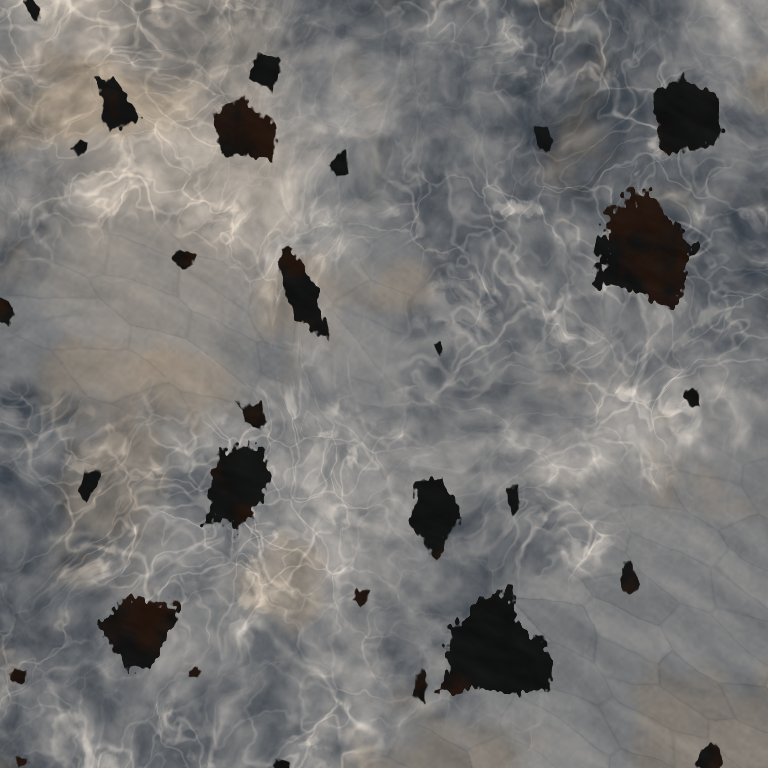
Give the GLSL for this texture, as a three.js fragment shader.

```glsl
varying vec2 vUv;

const vec3 WARM_SHIFT = vec3(1.0, 0.1, -1.0);
const vec3 PIT_BLACK = vec3(0.045, 0.047, 0.047);
const vec3 RUST = vec3(0.11, 0.06, 0.035);

float hash(vec2 p) {
  return fract(sin(dot(p, vec2(127.1, 311.7))) * 43758.5453);
}

vec2 hash2(vec2 p) {
  return vec2(hash(p), hash(p + 57.3));
}

mat2 rotation(float a) {
  return mat2(cos(a), sin(a), -sin(a), cos(a));
}

float noise(vec2 p) {
  vec2 i = floor(p), f = fract(p);
  f = f * f * (3.0 - 2.0 * f);
  return mix(mix(hash(i), hash(i + vec2(1.0, 0.0)), f.x),
             mix(hash(i + vec2(0.0, 1.0)), hash(i + 1.0), f.x), f.y);
}

float fbm(vec2 p) {
  float sum = 0.0, amp = 0.5;
  for (int i = 0; i < 6; i++) {
    sum += amp * noise(p);
    p = rotation(0.6) * p * 2.03 + 17.0;
    amp *= 0.5;
  }
  return sum;
}

// x: gap to the nearest cell border, y: random value of the cell
vec2 cells(vec2 p) {
  vec2 base = floor(p);
  float near = 9.0, second = 9.0, id = 0.0;
  for (int y = -1; y <= 1; y++)
  for (int x = -1; x <= 1; x++) {
    vec2 c = base + vec2(x, y);
    float d = length(c + hash2(c) - p);
    if (d < near) { second = near; near = d; id = hash(c + 9.1); }
    else second = min(second, d);
  }
  return vec2(second - near, id);
}

// Thin bright lines where noise crosses its middle value
float ridge(vec2 p, float width) {
  return 1.0 - smoothstep(0.0, width, abs(noise(p) * 0.7 + noise(p * 2.3 + 5.0) * 0.3 - 0.5));
}

// Signed distance to scattered, angular pits with frayed rims
float pits(vec2 p, float grid, float share, float size, float fray) {
  vec2 g = p * grid, base = floor(g);
  float rough = (fbm(p * 16.0) - 0.5) * 1.6 + (noise(p * vec2(210.0, 130.0)) - 0.5) * 0.35;
  float nearest = 9.0;
  for (int y = -1; y <= 1; y++)
  for (int x = -1; x <= 1; x++) {
    vec2 c = base + vec2(x, y);
    if (fract(dot(c, vec2(0.618, 0.755)) + 0.13) > share) continue;
    float radius = size * mix(0.45, 1.0, hash(c + 3.7));
    float stretch = mix(0.9, 1.45, hash(c + 8.2));
    vec2 q = rotation(hash(c + 1.9) - 0.5) * (g - c - mix(vec2(0.25), vec2(0.75), hash2(c + 21.0)));
    q *= vec2(stretch, 1.0 / stretch);
    float d = -9.0;
    for (int k = 0; k < 5; k++) {
      vec2 seed = c * 7.0 + float(k) * 1.7;
      float a = float(k) * 1.2566 + hash(seed) * 0.8;
      d = max(d, dot(q, vec2(cos(a), sin(a))) - radius * mix(0.6, 1.2, hash(seed + 4.4)));
    }
    nearest = min(nearest, d + rough * radius * fray);
  }
  return nearest / grid;
}

// Mottled stone crossed by fine pale veins
float marble(vec2 p, vec2 warp) {
  vec2 w = p + warp * 0.16;
  float tone = 0.475 + (fbm(w * 5.0) - 0.5) * 0.5 + (fbm(p * 38.0 + warp * 4.0) - 0.5) * 0.3;
  float patchy = smoothstep(0.35, 0.65, fbm(p * 7.0 + 31.0));
  float net = 1.0 - smoothstep(0.0, 0.07, cells(w * 11.0 + warp * 2.0).x);
  float veins = ridge(w * 9.0, 0.025) * 0.09 + ridge(w * 21.0 + 40.0, 0.05) * 0.07;
  veins += ridge(rotation(0.8) * w * vec2(34.0, 18.0), 0.05) * 0.05 + net * 0.07;
  float chalk = smoothstep(0.60, 0.74, fbm(w * 24.0 + 70.0)) * 0.16;
  return tone + veins * mix(0.35, 1.25, patchy) + chalk * patchy;
}

// Smooth slate: overlapping slanted flakes with soft streaks
float slate(vec2 p, vec2 warp) {
  vec2 s = rotation(0.5) * (p + warp * 0.06);
  vec2 flake = cells(s * vec2(9.0, 21.0));
  float crease = 1.0 - smoothstep(0.0, 0.08, flake.x);
  float streak = fbm(s * vec2(10.0, 42.0)) - 0.5;
  return 0.485 + (flake.y - 0.5) * 0.055 - crease * 0.03 + streak * 0.16 + (noise(p * 190.0) - 0.5) * 0.03;
}

void main() {
  vec2 p = vUv;
  vec2 warp = vec2(fbm(p * 4.0 + 3.0), fbm(p * 4.0 + 47.0)) - 0.5;

  // Slate fills the lower right and a lens at the left
  float corner = p.x - 0.8 * p.y - 0.55;
  float lens = 0.17 - length((p - vec2(0.2, 0.62)) * vec2(0.7, 1.3));
  float sheet = smoothstep(-0.02, 0.07, max(corner, lens) + (fbm(p * 6.0 + 12.0) - 0.5) * 0.5);
  float tone = mix(marble(p, warp), slate(p, warp), sheet * 0.9);

  // Pale ochre stain at the upper left, weaker stains elsewhere
  float stain = 1.0 - smoothstep(0.05, 0.26, length((p - vec2(0.2, 0.85)) * vec2(1.1, 0.8)) + warp.x * 0.5);
  float ochre = smoothstep(0.52, 0.72, fbm(p * 8.0 + 90.0));
  tone = clamp(tone + stain * 0.07, 0.26, 0.82);
  float warmth = (tone - 0.51) * 0.12 + stain * 0.02 + ochre * 0.03;
  vec3 color = vec3(tone) + WARM_SHIFT * warmth;

  // Black pits with faint rust inside
  float pit = min(pits(p, 4.0, 0.58, 0.27, 0.65), pits(p + 0.37, 9.0, 0.25, 0.17, 1.1));
  float rust = smoothstep(0.52, 0.7, fbm(p * 15.0 + 60.0));
  vec3 inside = mix(PIT_BLACK, RUST, rust) + fbm(rotation(0.4) * p * vec2(30.0, 75.0)) * 0.05;
  color = mix(inside, color, smoothstep(-0.0015, 0.0015, pit));
  gl_FragColor = vec4(color, 1.0);
}
```
